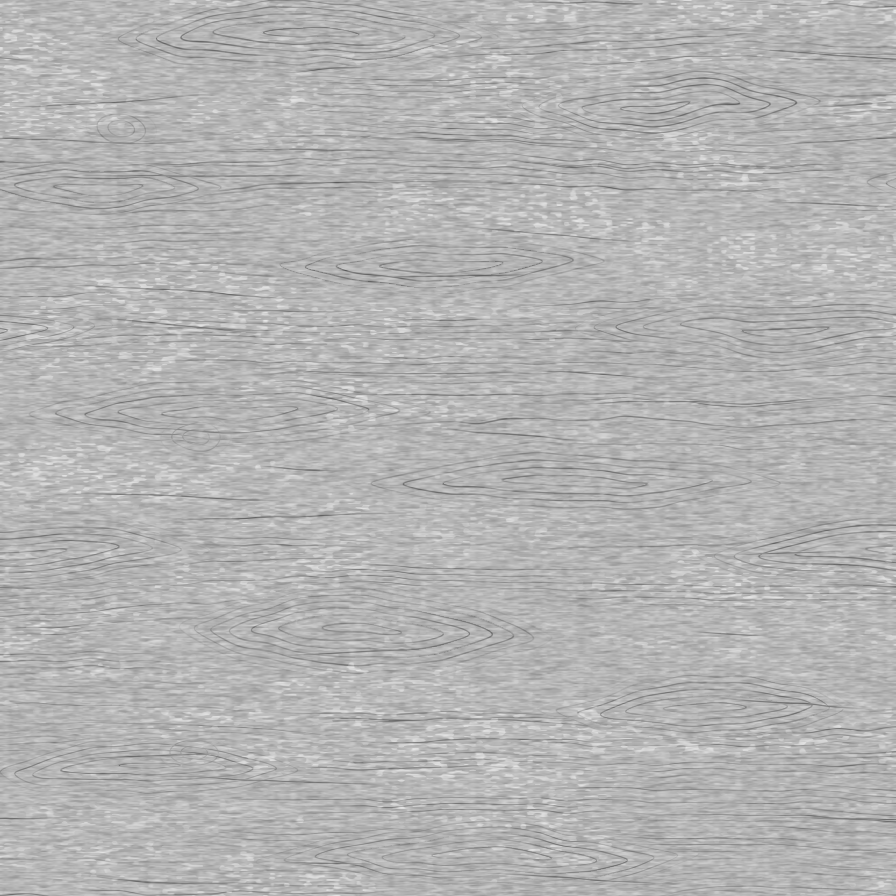
Give the GLSL for this texture, as a three.js fragment shader.

```glsl
#define BASE_GREY 0.714
#define FIBRE_CONTRAST 0.175
#define FLECK_LIGHT 0.08
#define PORE_DARK 0.05
#define INK_DARK 0.24
#define LINE_WIDTH 0.0014
#define LENS_COUNT 12
#define RING_DENSITY 140.0
#define CRACK_COUNT 28
#define KNOT_COUNT 3

varying vec2 vUv;

float hash(vec2 p) {
  vec3 q = fract(vec3(p.xyx) * 0.1031);
  q += dot(q, q.yzx + 33.33);
  return fract((q.x + q.y) * q.z);
}

float noise(vec2 p) {
  vec2 cell = floor(p), f = fract(p);
  f = f * f * (3.0 - 2.0 * f);
  float low = mix(hash(cell), hash(cell + vec2(1.0, 0.0)), f.x);
  float high = mix(hash(cell + vec2(0.0, 1.0)), hash(cell + vec2(1.0)), f.x);
  return mix(low, high, f.y);
}

float stroke(float dist) {
  return 1.0 - smoothstep(0.0, LINE_WIDTH, abs(dist));
}

// Thin line at each whole step of a field with the given slope
float contour(float field, float slope) {
  return stroke((fract(field) - 0.5) / max(slope, 1.0));
}

float wrapped(float d) {
  return fract(d + 0.5) - 0.5;
}

// Nested pointed ovals: ink, coverage, and how far nearby grain is pushed aside
vec3 lensFigure(vec2 p) {
  vec3 result = vec3(0.0);
  for (int i = 0; i < LENS_COUNT; i++) {
    float id = float(i);
    float jitter = hash(vec2(id, 7.0));
    vec2 centre = vec2(id * 0.618 + 0.55, (id + 0.2 + 0.6 * jitter) / float(LENS_COUNT));
    vec2 size = vec2(mix(0.12, 0.25, hash(vec2(id, 3.0))), mix(0.02, 0.034, hash(vec2(id, 9.0))));
    vec2 q = vec2(wrapped(p.x - centre.x), p.y - centre.y) / size;
    q.y += 0.35 * (noise(vec2(q.x * 2.5, id * 4.7)) - 0.5);
    float bow = sqrt(q.y * q.y + 0.02);
    float d = bow + q.x * q.x * mix(0.75, 1.25, noise(vec2(q.x * 1.5, id * 8.3)));
    float rings = RING_DENSITY * size.y;
    float slope = rings * length(vec2(2.0 * q.x, q.y / bow) / size);
    float cover = 1.0 - smoothstep(0.8, 1.8, d);
    float broken = smoothstep(0.2, 0.6, noise(vec2(q.x * 2.0 + id, floor(d * rings) * 3.7 + sign(q.y))));
    float ink = contour(d * rings + jitter, slope) * cover * mix(0.45, 1.0, broken);
    result.xy = max(result.xy, vec2(ink, cover));
    result.z += 0.7 * size.y * q.y / sqrt(q.y * q.y + 0.6) * exp(-0.8 * d);
  }
  return result;
}

// Long wavering lines, present only inside some bands
float longGrain(vec2 p, float density, float seed) {
  float bend = noise(vec2(p.x * 2.2, p.y * 6.0) + seed);
  float field = density * (p.y + 0.025 * bend);
  float row = floor(field);
  float band = smoothstep(0.45, 0.7, noise(vec2(p.x * 1.6, p.y * 11.0) + seed * 2.0));
  float broken = smoothstep(0.3, 0.65, noise(vec2(p.x * 4.0 + seed, row * 5.3)));
  return contour(field, density) * band * broken;
}

// Sparse, slightly tilted hairline cracks with tapered ends
float cracks(vec2 p) {
  float ink = 0.0;
  for (int i = 0; i < CRACK_COUNT; i++) {
    float id = float(i);
    float reach = mix(0.05, 0.2, hash(vec2(id, 11.0)));
    float tilt = 0.18 * (hash(vec2(id, 13.0)) - 0.5);
    float x = wrapped(p.x - hash(vec2(id, 17.0)));
    float y = p.y - (id + hash(vec2(id, 19.0))) / float(CRACK_COUNT);
    float taper = 1.0 - smoothstep(0.2, 1.0, abs(x) / reach);
    ink = max(ink, stroke(y - tilt * x) * taper);
  }
  return ink;
}

// Small round knots with a few faint rings
float knots(vec2 p) {
  float ink = 0.0;
  for (int i = 0; i < KNOT_COUNT; i++) {
    float id = float(i);
    vec2 centre = vec2(0.10 + 0.13 * hash(vec2(id, 23.0)), 0.16 + 0.35 * id);
    vec2 q = (p - centre) / vec2(0.027, 0.016);
    float r = length(q);
    float slope = 2.2 * length(q / vec2(0.027, 0.016)) / max(r, 0.01);
    float fade = smoothstep(0.35, 0.6, r) * (1.0 - smoothstep(0.9, 1.7, r));
    ink = max(ink, contour(r * 2.2 + 0.3, slope) * fade);
  }
  return ink * mix(0.3, 1.0, noise(p * 60.0));
}

void main() {
  vec2 p = vUv;

  // Fine fibres, dark pores, and pale flecks slightly gathered in patches
  float fibre = 0.5 * noise(p * vec2(80.0, 520.0)) + 0.5 * noise(p * vec2(165.0, 620.0) + 50.0);
  float pore = smoothstep(0.6, 0.85, noise(p * vec2(60.0, 480.0) + 130.0));
  float patches = 0.5 * noise(p * vec2(5.0, 17.0) + 9.0) + 0.5 * noise(p * vec2(18.0, 60.0) + 31.0);
  float fleck = smoothstep(0.55, 0.8, noise(p * vec2(125.0, 450.0) + 90.0));
  fleck *= mix(0.4, 1.4, smoothstep(0.4, 0.8, patches));

  // Dark figure drawn on unevenly warped coordinates
  vec2 warped = p;
  warped.y += 0.014 * (noise(p * vec2(6.0, 9.0)) - 0.5);
  warped.y += 0.005 * (noise(p * vec2(30.0, 28.0) + 70.0) - 0.5);
  vec3 lens = lensFigure(warped);
  vec2 pushed = warped - vec2(0.0, lens.z);
  float grain = max(longGrain(pushed, 38.0, 4.0), 0.8 * longGrain(pushed, 125.0, 21.0));
  float ink = max(lens.x, grain * (1.0 - lens.y));
  ink *= mix(0.35, 1.15, noise(p * vec2(16.0, 70.0) + 15.0));
  ink = max(ink, max(cracks(mix(p, warped, 0.4)), 0.55 * knots(warped)));

  float grey = BASE_GREY + FIBRE_CONTRAST * (fibre - 0.5);
  grey += FLECK_LIGHT * fleck + 0.02 * (patches - 0.5);
  grey -= PORE_DARK * pore + INK_DARK * ink;
  gl_FragColor = vec4(vec3(grey), 1.0);
}
```
